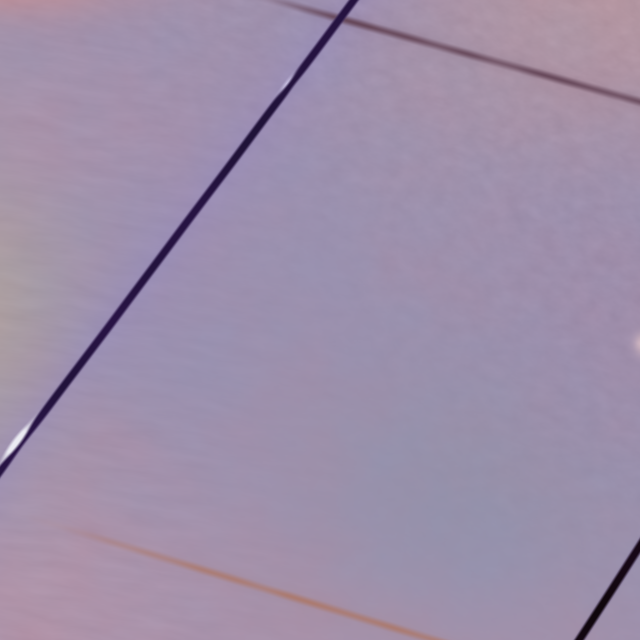
A Shadertoy shader for this texture:

```glsl
vec2 hashGradient(vec2 cell) {
    vec2 q = vec2(dot(cell, vec2(127.1, 311.7)), dot(cell, vec2(269.5, 183.3)));
    return fract(sin(q) * 43758.5) * 2.0 - 1.0;
}

float gradientNoise(vec2 p) {
    vec2 i = floor(p), f = fract(p);
    vec2 w = f * f * f * (f * (f * 6.0 - 15.0) + 10.0);
    vec2 e = vec2(0.0, 1.0);
    return mix(
        mix(dot(hashGradient(i), f), dot(hashGradient(i + e.yx), f - e.yx), w.x),
        mix(dot(hashGradient(i + e.xy), f - e.xy), dot(hashGradient(i + e.yy), f - e.yy), w.x),
        w.y);
}

float fbm(vec2 p) {
    float sum = 0.0, amplitude = 0.5;
    for (int i = 0; i < 4; i++) {
        sum += amplitude * gradientNoise(p);
        p = mat2(1.6, 1.2, -1.2, 1.6) * p + 7.3;
        amplitude *= 0.5;
    }
    return sum;
}

// Soft elliptical patch of light
float glow(vec2 p, vec2 center, vec2 radius) {
    vec2 q = (p - center) / radius;
    return exp(-dot(q, q));
}

// Coverage of a line from its distance, half width and edge softness
float stroke(float d, float halfWidth, float soft) {
    return 1.0 - smoothstep(halfWidth - soft, halfWidth + soft, abs(d));
}

vec3 glazeColor(vec2 p) {
    vec3 color = vec3(0.61, 0.565, 0.68);
    color = mix(color, vec3(0.71, 0.59, 0.63), 0.95 * glow(p, vec2(1.0, 1.02), vec2(0.42, 0.26)));
    color = mix(color, vec3(0.70, 0.58, 0.66), 0.9 * glow(p, vec2(0.0, 0.04), vec2(0.42, 0.24)));
    color = mix(color, vec3(0.67, 0.57, 0.66), 0.7 * glow(p, vec2(0.55, 0.0), vec2(0.4, 0.13)));
    color = mix(color, vec3(0.68, 0.63, 0.62), 0.95 * glow(p, vec2(-0.03, 0.54), vec2(0.15, 0.28)));
    color = mix(color, vec3(0.66, 0.57, 0.67), 0.7 * glow(p, vec2(0.1, 0.8), vec2(0.25, 0.17)));
    color = mix(color, vec3(0.77, 0.56, 0.58), 0.8 * glow(p, vec2(0.0, 1.02), vec2(0.2, 0.05)));
    color = mix(color, vec3(0.575, 0.57, 0.665), 0.8 * glow(p, vec2(0.74, 0.24), vec2(0.26, 0.2)));
    color = mix(color, vec3(0.62, 0.55, 0.665), 0.7 * glow(p, vec2(0.97, 0.52), vec2(0.2, 0.25)));
    return mix(color, vec3(0.85, 0.75, 0.78), 0.8 * glow(p, vec2(1.003, 0.463), vec2(0.012, 0.016)));
}

void mainImage(out vec4 fragColor, in vec2 fragCoord) {
    vec2 p = fragCoord / iResolution.xy;
    float pixel = 1.0 / min(iResolution.x, iResolution.y);

    // Tile coordinates with slight perspective convergence
    vec2 tileSize = vec2(1.103 - 0.105 * p.y, 0.912 + 0.027 * p.x);
    vec2 tile = vec2(p.x + 0.198 - 0.751 * p.y, p.y - 0.206 + 0.304 * p.x) / tileSize;
    vec2 seam = round(tile);
    vec2 dist = (tile - seam) * tileSize * vec2(0.805, 0.958);
    dist.x += 0.0015 * gradientNoise(vec2(p.y * 7.0, seam.x));

    // Cloudy glaze with a violet sheen beside the steep seams
    vec3 color = glazeColor(p);
    color += vec3(0.035, -0.012, -0.03) * fbm(p * 5.0 + 2.0);
    color += vec3(-0.02, 0.015, 0.02) * fbm(p * 11.0 + 9.0);
    float firstSeam = 1.0 - min(abs(seam.x), 1.0);
    color = mix(color, vec3(0.59, 0.545, 0.74), 0.6 * firstSeam * exp(-abs(dist.x) / 0.05));

    // Fine relief: long ripples on the left, bumps toward the upper right
    vec2 bent = p + 0.02 * vec2(fbm(p * 6.0), fbm(p * 6.0 + 4.0));
    float ripples = fbm(vec2(bent.x * 11.0, bent.y * 60.0 + bent.x * 9.0));
    float bumps = fbm(vec2(bent.x * 34.0 + bent.y * 12.0, bent.y * 48.0));
    color += 0.04 * ripples * (1.0 - smoothstep(0.1, 0.7, p.x));
    color += 0.045 * bumps * (0.2 + smoothstep(0.7, 1.7, p.x + p.y));

    // Shallow seams: ochre below, brown above, worn away toward the left
    float upper = clamp(seam.y, 0.0, 1.0);
    float wear = mix(smoothstep(0.0, 0.38, p.x), smoothstep(0.36, 0.56, p.x), upper);
    wear *= 0.85 + 0.5 * gradientNoise(p * 14.0);
    vec3 groutColor = mix(vec3(0.67, 0.48, 0.44), vec3(0.40, 0.28, 0.35), upper);
    float grout = stroke(dist.y, 0.0045, 0.0035 + pixel);
    color = mix(color, groutColor, grout * clamp(wear, 0.0, 1.0));
    color = mix(color, groutColor, 0.18 * wear * exp(-abs(dist.y) / 0.009));

    // Steep seams: dark core with a violet rim
    float glint = glow(p, vec2(0.026, 0.31), vec2(0.05, 0.035)) * firstSeam;
    float smallGlint = glow(p, vec2(0.447, 0.87), vec2(0.03, 0.016)) * firstSeam;
    float halfWidth = 0.0056 - 0.0018 * glint - 0.001 * smallGlint;
    vec3 gapColor = mix(vec3(0.07, 0.025, 0.06), vec3(0.13, 0.07, 0.23), firstSeam);
    gapColor += vec3(0.06, 0.01, 0.09) * gradientNoise(vec2(p.y * 9.0, 3.5));
    color = mix(color, vec3(0.40, 0.33, 0.52), 0.6 * stroke(dist.x, halfWidth + 0.001, 0.002 + pixel));
    color = mix(color, gapColor, stroke(dist.x, halfWidth, 0.0012 + pixel));

    // Bright reflections on the left lip of the seam
    color = mix(color, vec3(0.92, 0.92, 0.95), min(1.3 * glint, 1.0) * stroke(dist.x + 0.007, 0.0055 * glint, 0.002 + pixel));
    color = mix(color, vec3(0.80, 0.77, 0.90), smallGlint * stroke(dist.x + 0.006, 0.002, 0.002 + pixel));

    fragColor = vec4(clamp(color, 0.0, 1.0), 1.0);
}
```
